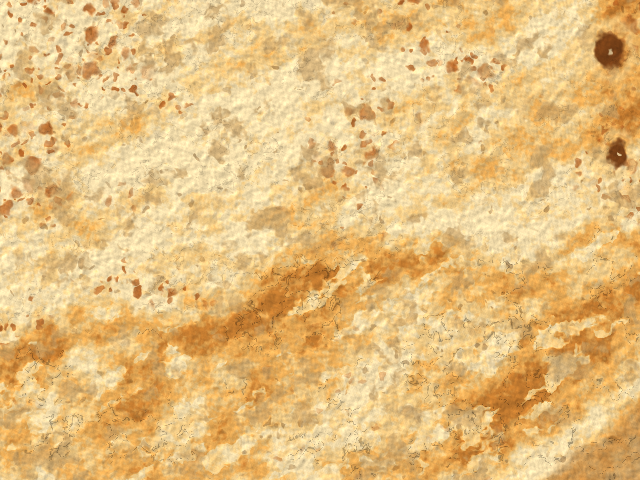
This texture is drawn by a WebGL 2 fragment shader. Its source:

```glsl
#version 300 es
precision highp float;
// Weathered sandstone: cream rock with rust pits above slanted ochre stain bands.
uniform vec2 u_resolution;
out vec4 fragColor;

const vec3 CREAM = vec3(0.97, 0.88, 0.68);
const vec3 TAN   = vec3(0.94, 0.79, 0.52);
const vec3 OCHRE = vec3(0.91, 0.67, 0.34);
const vec3 BROWN = vec3(0.76, 0.48, 0.19);
const vec3 UMBER = vec3(0.56, 0.34, 0.12);
const vec3 RUST  = vec3(0.68, 0.37, 0.14);
const vec3 KHAKI = vec3(0.76, 0.61, 0.39);
const vec3 SLATE = vec3(0.50, 0.46, 0.42);

float hash(vec2 p) {
  return fract(sin(dot(p, vec2(127.1, 311.7))) * 43758.5453);
}

float noise(vec2 p) {
  vec2 i = floor(p), f = fract(p);
  f = f * f * (3.0 - 2.0 * f);
  return mix(mix(hash(i), hash(i + vec2(1, 0)), f.x),
             mix(hash(i + vec2(0, 1)), hash(i + vec2(1, 1)), f.x), f.y);
}

float fbm(vec2 p, int octaves) {
  float sum = 0.0, amp = 0.5, total = 0.0;
  for (int i = 0; i < octaves; i++) {
    sum += amp * noise(p);
    total += amp;
    amp *= 0.58;
    p = mat2(1.6, 1.2, -1.2, 1.6) * p + 17.3;
  }
  return sum / total;
}

float bell(float x, float center, float width) {
  float d = (x - center) / width;
  return exp(-d * d);
}

// Scattered round blots; density is the chance that a cell holds one.
float spots(vec2 p, float scale, float density, float seed) {
  vec2 q = p * scale, cell = floor(q);
  float mask = 0.0;
  for (int y = -1; y <= 1; y++)
    for (int x = -1; x <= 1; x++) {
      vec2 id = cell + vec2(x, y);
      vec2 center = id + 0.2 + 0.6 * vec2(hash(id + seed), hash(id + seed + 5.7));
      float radius = mix(0.14, 0.42, hash(id + seed + 9.1));
      float present = clamp((density - hash(id + seed + 3.3)) * 8.0, 0.0, 1.0);
      mask = max(mask, present * (1.0 - smoothstep(-0.1, 0.1, length(q - center) - radius)));
    }
  return mask;
}

vec3 stainRamp(float t) {
  vec3 c = mix(CREAM, TAN, smoothstep(0.12, 0.36, t));
  c = mix(c, OCHRE, smoothstep(0.36, 0.60, t));
  c = mix(c, BROWN, smoothstep(0.60, 0.88, t));
  return mix(c, UMBER, smoothstep(0.95, 1.30, t));
}

void main() {
  vec2 p = gl_FragCoord.xy / u_resolution.y;
  vec2 wobble = vec2(fbm(p * 45.0, 3), fbm(p * 45.0 + 31.0, 3)) - 0.5;
  vec2 q = p + 0.026 * wobble;
  vec2 along = mat2(0.89, -0.45, 0.45, 0.89) * q;

  // Slanted layers: the main stain edge and the steeper lower corner
  float sway = fbm(q * 5.0 + 3.0, 4) - 0.5;
  float layer = q.y - 0.28 * q.x + 0.20 * sway + 0.06 * smoothstep(0.8, 1.3, q.x);
  float corner = q.y - 0.75 * q.x + 0.06 * sway;
  float lower = 1.0 - smoothstep(0.23, 0.28, layer);

  // Stain strength
  float blotch = fbm(along * vec2(6.0, 13.0) + 8.0, 5) - 0.5;
  float mottle = fbm(q * 38.0, 4) - 0.5;
  float grain = fbm(p * 120.0, 2) - 0.5;
  float stain = 0.21 + 1.0 * blotch + 0.55 * mottle + 0.30 * grain;
  stain += lower * (0.20 + 0.30 * bell(layer, 0.20, 0.06));
  stain += 0.38 * bell(corner, -0.65, 0.08) * lower;
  stain += 0.22 * lower * bell(layer, 0.02, 0.06) * (1.0 - smoothstep(0.1, 0.5, p.x));
  stain += 0.25 * (1.0 - lower) * bell(q.y - 0.45 * q.x, 0.17, 0.035);
  stain += 0.45 * bell(q.x, 1.30, 0.07) * smoothstep(0.58, 0.75, q.y);

  // Pale flaked patches and the light strip at the corner
  float flake = spots(q, 7.0, 0.20, 21.0) * lower;
  flake = max(flake, smoothstep(0.58, 0.66, fbm(along * vec2(14.0, 24.0), 4)) * lower * 0.8);
  flake = max(flake, bell(corner, -0.81, 0.03));
  stain = mix(stain, 0.10 + 0.5 * mottle + 0.3 * grain, flake * 0.85);
  vec3 color = stainRamp(stain);
  float corner_rock = 1.0 - smoothstep(-0.88, -0.83, corner);
  color = mix(color, mix(KHAKI, BROWN, 0.4 + mottle), corner_rock * 0.8);

  // Rust pits gather in clumps on the cream rock, with a few slate chips
  float clump = smoothstep(0.36, 0.66, fbm(q * 4.5 + 40.0, 3)) * (1.0 - 0.85 * lower);
  float pits = max(spots(q, 24.0, 0.32 * clump, 1.0), spots(q, 52.0, 0.48 * clump, 2.0));
  color = mix(color, RUST, pits * (0.70 + 0.8 * mottle));
  color = mix(color, UMBER * 0.75, spots(q, 60.0, 0.07, 6.0) * 0.65);
  color = mix(color, SLATE, spots(q, 38.0, 0.035, 4.0) * 0.7);
  color = mix(color, KHAKI, 0.65 * smoothstep(0.57, 0.70, fbm(q * 22.0 + 70.0, 4)));

  // Two drilled holes with pale rims
  for (int i = 0; i < 2; i++) {
    float k = float(i);
    vec2 d = (q - vec2(1.271 + 0.016 * k, 0.896 - 0.217 * k)) * vec2(1.25, 1.0);
    float r = length(d) / (0.040 - 0.010 * k);
    color = mix(color, TAN, 0.65 * bell(r, 1.45, 0.30));
    color = mix(color, RUST * 0.68, 1.0 - smoothstep(0.75, 1.1, r));
    color = mix(color, CREAM, 0.8 * (1.0 - smoothstep(0.1, 0.25, r)));
  }

  // Rough relief lit from the upper left, with thin broken cracks
  vec2 toLight = vec2(-0.004, 0.005);
  float relief = fbm(p * 65.0, 4) - fbm((p + toLight) * 65.0, 4);
  float ridge = abs(fbm(along * vec2(22.0, 34.0) + 90.0, 4) - 0.5);
  float crack = (1.0 - smoothstep(0.0, 0.022, ridge)) * smoothstep(0.48, 0.62, noise(p * 16.0));
  color *= 1.0 + 0.42 * relief + 0.14 * grain - crack * (0.12 + 0.14 * lower);
  fragColor = vec4(clamp(color, 0.0, 1.0), 1.0);
}
```
